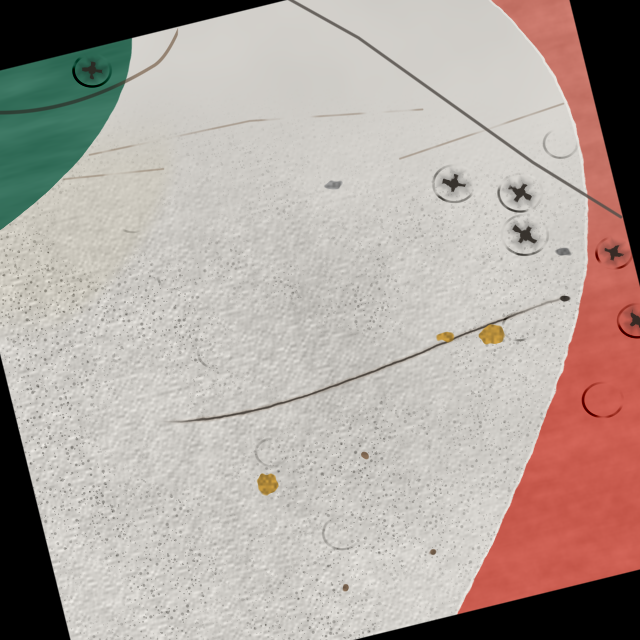
Reproduce this texture procedurally as a three.js fragment shader.

```glsl
// Weathered painted metal panel, tilted on black: off-white field, red and green areas.
// Boundaries are power curves; seams, screws and rivets are distance functions,
// and the rough paint comes from noise relief plus hashed specks.
varying vec2 vUv;

const float AA = 0.0014;
const vec3 WHITE = vec3(0.835, 0.825, 0.805);
const vec3 RED = vec3(0.79, 0.36, 0.31);
const vec3 GREEN = vec3(0.21, 0.44, 0.36);
const vec3 INK = vec3(0.17, 0.15, 0.13);
const vec3 RUST = vec3(0.45, 0.35, 0.26);
const vec3 OCHRE = vec3(0.68, 0.51, 0.17);

float hash(vec2 p) {
  p = fract(p * vec2(0.1031, 0.1137));
  p += dot(p, p.yx + 33.33);
  return fract((p.x + p.y) * p.x);
}

float noise(vec2 p) {
  vec2 i = floor(p), f = fract(p);
  f = f * f * (3.0 - 2.0 * f);
  return mix(mix(hash(i), hash(i + vec2(1, 0)), f.x),
             mix(hash(i + vec2(0, 1)), hash(i + vec2(1, 1)), f.x), f.y);
}

float fbm(vec2 p) {
  float sum = 0.0, amp = 0.5;
  for (int i = 0; i < 4; i++) {
    sum += amp * noise(p);
    p = mat2(1.6, 1.2, -1.2, 1.6) * p + 7.1;
    amp *= 0.5;
  }
  return sum;
}

float fill(float d) { return 1.0 - smoothstep(-AA, AA, d); }
float stroke(float d, float w) { return 1.0 - smoothstep(w, w + 2.0 * AA, abs(d)); }

float segment(vec2 p, vec2 a, vec2 b) {
  vec2 ab = b - a;
  return length(p - a - ab * clamp(dot(p - a, ab) / dot(ab, ab), 0.0, 1.0));
}

// Scattered pits: one hashed dot per grid cell
float specks(vec2 p, float scale) {
  vec2 g = p * scale, cell = floor(g);
  vec2 c = vec2(hash(cell + 11.0), hash(cell + 47.0)) * 0.4 + 0.3;
  float r = 0.1 + 0.2 * hash(cell + 83.0);
  return step(hash(cell), 0.3) * (1.0 - smoothstep(r * 0.4, r + 0.1, length(fract(g) - c)));
}

// Raised rivet with a shaded, broken rim
void rivet(inout vec3 col, vec2 p, vec2 c, float r, float strength) {
  vec2 q = p - c;
  float d = length(q * vec2(1.0, 1.15)) - r;
  float rim = stroke(d, 0.0005) * smoothstep(0.1, 0.8, noise(p * 70.0));
  float light = dot(normalize(q + 1e-5), vec2(0.6, 0.8));
  col += strength * rim * (light * 0.14 - 0.13);
}

// Screw head with a ragged cross slot
void screw(inout vec3 col, vec2 p, vec2 c, float r, float turn) {
  rivet(col, p, c, r, 2.2);
  vec2 a = abs(mat2(cos(turn), sin(turn), -sin(turn), cos(turn)) * (p - c)) / r;
  float slot = min(max(a.x - 0.55, a.y - 0.09), max(a.y - 0.42, a.x - 0.09));
  slot = r * min(slot, length(a) - 0.23) + 0.004 * (noise(p * 180.0) - 0.5);
  col *= 1.0 - 0.2 * (1.0 - smoothstep(0.0, 0.012, slot));
  col = mix(col, INK, 0.9 * fill(slot));
}

void spot(inout vec3 col, vec2 p, vec2 c, vec2 r, vec3 tint) {
  float d = (length((p - c) / r) - 1.0) * r.y + 0.005 * (noise(p * 120.0) - 0.5);
  col = mix(col, tint * (0.8 + 0.4 * noise(p * 230.0)), fill(d) * 0.9);
}

void main() {
  vec2 p = vUv;
  // Panel frame: its horizontal axis rises to the right
  vec2 q = mat2(0.971, -0.239, 0.239, 0.971) * (p - 0.5);
  vec2 g = q + 2.0;
  float wear = fbm(g * 60.0) - 0.47;

  // White paint: broad shading, relief and pits
  float rough = smoothstep(0.88, 0.5, p.y) * (0.5 + 0.5 * smoothstep(0.9, 0.4, p.x));
  vec2 mid = p - vec2(0.42, 0.5);
  vec3 col = WHITE + 0.09 * (fbm(g * 4.0) - 0.47) - 0.05 * exp(-6.0 * dot(mid, mid));
  float patchEdge = p.x - 0.27 + 1.9 * pow(max(0.77 - p.y, 0.0), 1.9);
  float warm = smoothstep(0.45, 0.55, p.y) * smoothstep(0.85, 0.72, p.y);
  col -= vec3(0.01, 0.015, 0.035) * (1.0 - smoothstep(-0.02, 0.02, patchEdge)) * warm;
  float relief = noise(g * 210.0) - noise(g * 210.0 + vec2(0.2, -0.6));
  float pits = specks(g, 105.0) + 0.8 * specks(g + 3.7, 180.0);
  col += rough * (0.13 * relief + 0.12 * wear);
  col -= 0.22 * rough * pits * smoothstep(0.25, 0.6, fbm(g * 9.0));

  // Red field on the right
  float up = max(p.y - 0.6, 0.0), down = max(0.6 - p.y, 0.0);
  float redEdge = 0.919 - 2.36 * up * up * up - 0.463 * pow(down, 1.41) - p.x + 0.006 * wear;
  float streak = fbm(g * vec2(8.0, 45.0)) - 0.47;
  vec3 red = RED + vec3(-0.01, 0.1, 0.1) * smoothstep(0.35, 0.8, p.y) + 0.09 * streak + 0.06 * wear;
  col = mix(col, red, fill(redEdge)) + 0.06 * stroke(redEdge - 0.002, 0.001);

  // Green field and its curved seam
  float fall = max(0.941 - p.y, 0.0);
  float greenEdge = p.x - 0.206 + 2.28 * fall * fall + 0.003 * wear;
  col = mix(col, GREEN + 0.14 * streak, fill(greenEdge));
  float bend = max(p.x - 0.24, 0.0);
  float lip = (p.y - 0.824 - 1.27 * p.x * p.x - 20.0 * bend * bend) / (1.0 + 25.0 * bend);
  vec3 lipTint = mix(INK, RUST, smoothstep(0.17, 0.22, p.x));
  col = mix(col, lipTint, 0.65 * fill(p.x - 0.278) * stroke(lip, 0.0015));

  // Panel seam and faint scratches
  vec2 k1 = vec2(0.56, 0.941), k2 = vec2(0.833, 0.746), k3 = vec2(0.39, 0.811);
  float seam = min(segment(p, vec2(0.449, 1.003), k1), segment(p, k1, k2));
  seam = min(seam, segment(p, k2, vec2(0.97, 0.661)));
  col = mix(col, vec3(0.33, 0.31, 0.29), 0.85 * stroke(seam, 0.0009));
  float scratch = min(segment(p, vec2(0.625, 0.752), vec2(0.88, 0.838)), segment(p, vec2(0.1, 0.72), vec2(0.255, 0.736)));
  scratch = min(scratch, min(segment(p, vec2(0.14, 0.758), k3), segment(p, k3, vec2(0.66, 0.829))));
  col = mix(col, RUST, 0.4 * stroke(scratch, 0.0) * smoothstep(0.2, 0.7, noise(g * 38.0)));

  // Long curved crack with a rusty halo
  float u = p.x - 0.68;
  float crack = p.y - 0.4585 - 0.41 * u + 0.733 * u * u * u + 0.004 * wear;
  float span = smoothstep(0.24, 0.33, p.x) * (1.0 - 0.6 * smoothstep(0.78, 0.84, p.x)) * fill(p.x - 0.883);
  col = mix(col, RUST, 0.3 * span * (1.0 - smoothstep(0.0, 0.006, abs(crack))));
  col = mix(col, INK, 0.75 * span * stroke(crack, 0.0001));

  // Paint chips and stains
  spot(col, p, vec2(0.418, 0.244), vec2(0.016), OCHRE);
  spot(col, p, vec2(0.768, 0.477), vec2(0.019, 0.015), OCHRE);
  spot(col, p, vec2(0.696, 0.474), vec2(0.012, 0.008), OCHRE);
  spot(col, p, vec2(0.57, 0.288), vec2(0.005), RUST);
  spot(col, p, vec2(0.677, 0.137), vec2(0.006), RUST);
  spot(col, p, vec2(0.54, 0.082), vec2(0.005), RUST);
  spot(col, p, vec2(0.882, 0.607), vec2(0.011, 0.005), vec3(0.4));
  spot(col, p, vec2(0.881, 0.534), vec2(0.006, 0.004), INK);
  spot(col, p, vec2(0.523, 0.711), vec2(0.013, 0.007), vec3(0.53));

  // Rivets and screws
  rivet(col, p, vec2(0.206, 0.659), 0.025, 0.8);
  rivet(col, p, vec2(0.27, 0.568), 0.023, 0.8);
  rivet(col, p, vec2(0.336, 0.448), 0.026, 0.8);
  rivet(col, p, vec2(0.425, 0.293), 0.025, 1.4);
  rivet(col, p, vec2(0.534, 0.167), 0.029, 0.8);
  rivet(col, p, vec2(0.811, 0.49), 0.025, 1.6);
  rivet(col, p, vec2(0.876, 0.776), 0.026, 1.0);
  rivet(col, p, vec2(0.942, 0.375), 0.031, 2.0);
  screw(col, p, vec2(0.71, 0.713), 0.033, 0.2);
  screw(col, p, vec2(0.813, 0.699), 0.034, 0.5);
  screw(col, p, vec2(0.82, 0.633), 0.036, 0.6);
  screw(col, p, vec2(0.96, 0.605), 0.028, 0.3);
  screw(col, p, vec2(0.996, 0.499), 0.03, 0.9);
  screw(col, p, vec2(0.144, 0.89), 0.029, 0.1);

  // Black surround
  col *= fill(max(abs(q.x), abs(q.y)) - 0.498);
  gl_FragColor = vec4(clamp(col, 0.0, 1.0), 1.0);
}
```
